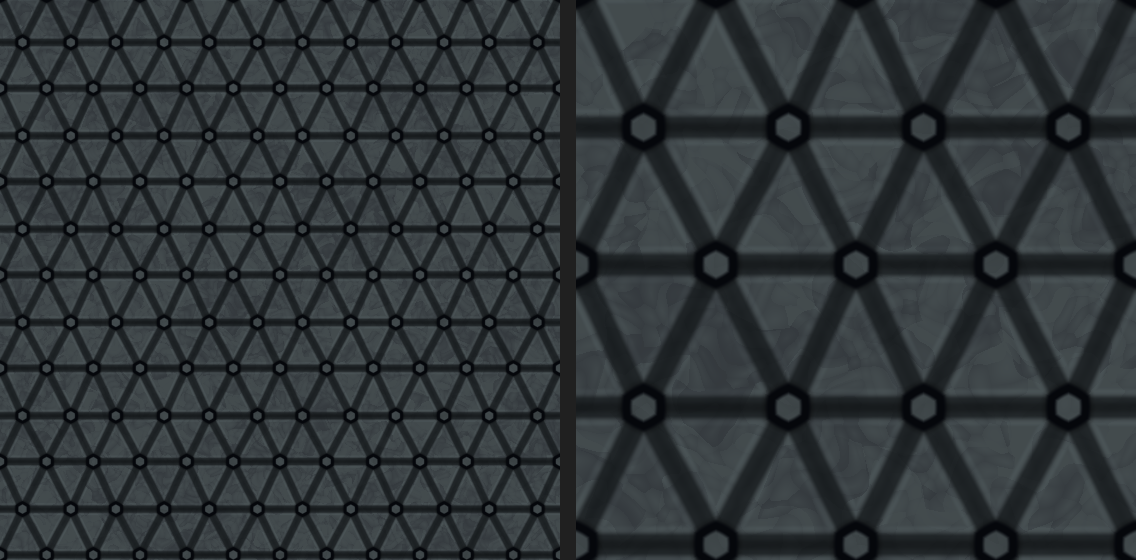
Left, the full canvas; right, a detail of the centre.
This pattern is drawn by a WebGL 2 fragment shader. Its source:

```glsl
#version 300 es
precision highp float;
// Worn slate triangle lattice: dark grooves meeting at hexagonal ringed studs, 12 by 12.

uniform vec2 u_resolution;
out vec4 fragColor;

vec3 hash3(vec2 p) {
    vec3 h = fract(vec3(p.xyx) * vec3(0.1031, 0.1030, 0.0973));
    h += dot(h, h.yxz + 33.33);
    return fract((h.xxy + h.yzz) * h.zyx);
}

// Cellular noise: x = distance to nearest point, y = random tone of its cell
vec2 cellular(vec2 p) {
    vec2 cell = floor(p), local = fract(p);
    vec2 nearest = vec2(8.0, 0.0);
    for (int j = -1; j <= 1; j++) {
        for (int i = -1; i <= 1; i++) {
            vec2 offset = vec2(i, j);
            vec3 h = hash3(cell + offset + 50.0);
            float d = length(offset + h.xy - local);
            if (d < nearest.x) nearest = vec2(d, h.z);
        }
    }
    return nearest;
}

// Distance to the nearest of a family of lines at integer t
float lineDistance(float t, float spacing) {
    return abs(fract(t + 0.5) - 0.5) * spacing;
}

// Slightly rounded hexagon radius, pointed at top and bottom
float hexRadius(vec2 p) {
    vec2 a = abs(p);
    return mix(max(a.x, 0.5 * a.x + 0.866 * a.y), length(p) * 0.95, 0.3);
}

void main() {
    vec2 p = gl_FragCoord.xy / u_resolution * 12.0;
    float aa = max(0.018, 9.0 / u_resolution.y);

    // Lattice space, with slightly uneven spacing on alternate rows and columns
    vec2 q = p - vec2(0.0, 0.11);
    float oddRow = 0.5 - 0.5 * cos(3.14159 * q.y);
    q += oddRow * vec2(0.018 * sin(3.14159 * q.x), 0.02);

    // Grooves: one horizontal and two slanted families
    float level = lineDistance(q.y, 1.0);
    float slant = min(lineDistance(q.x - 0.5 * q.y, 0.894),
                      lineDistance(q.x + 0.5 * q.y, 0.894));
    float groove = min(level, slant);

    // Studs on the lattice points
    float row = floor(q.y + 0.5);
    float shift = 0.5 * mod(row, 2.0);
    float stud = hexRadius(vec2(fract(q.x - shift + 0.5) - 0.5, q.y - row));

    // Mottled wear from warped cells and slow waves
    vec2 warped = p + 0.07 * sin(p.yx * 9.0 + 2.0 * sin(p * 5.3));
    vec2 coarse = cellular(warped * 3.1);
    vec2 fine = cellular(warped * 7.7 + 9.0);
    float cloud = sin(p.x * 1.1 + 1.3 * sin(p.y * 0.8)) * sin(p.y * 1.4 + 0.7);
    float wear = 0.33 * coarse.y + 0.3 * fine.y + 0.35 * (1.0 - fine.x) + 0.1 * cloud;

    // Triangle faces with a pale rim
    vec3 color = mix(vec3(0.207, 0.228, 0.245), vec3(0.262, 0.293, 0.303),
                     smoothstep(0.1, 0.75, wear));
    float rim = smoothstep(0.03, 0.0, abs(groove - 0.115));
    color += rim * vec3(0.025, 0.03, 0.03) * (0.5 + 0.6 * coarse.y);

    // Grooves, deepest along the horizontals
    vec3 grooveColor = mix(vec3(0.095, 0.112, 0.122), vec3(0.14, 0.16, 0.17),
                           0.65 * wear + 0.3 * smoothstep(0.0, 0.06, groove));
    grooveColor *= 1.0 - 0.17 * smoothstep(0.06, 0.01, level);
    color = mix(grooveColor, color, smoothstep(0.078 - 1.2 * aa, 0.078 + 1.2 * aa, groove));

    // Near-black ring around a grey stud
    color *= 1.0 - 0.25 * smoothstep(0.2, 0.15, stud);
    color = mix(vec3(0.018, 0.026, 0.045), color, smoothstep(0.153 - aa, 0.153 + aa, stud));
    vec3 studColor = vec3(0.25, 0.28, 0.29) * (0.88 + 0.2 * wear);
    color = mix(studColor, color, smoothstep(0.088 - aa, 0.088 + aa, stud));

    fragColor = vec4(color, 1.0);
}
```
